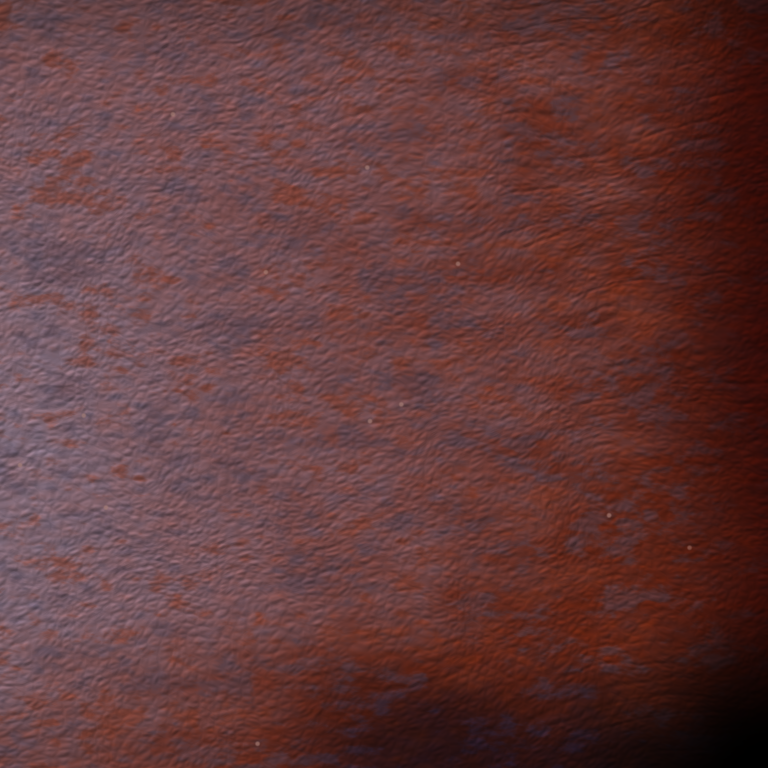
Reproduce this texture procedurally as a three.js fragment shader.

```glsl
varying vec2 vUv;

float hash(vec2 p) {
  return fract(sin(dot(p, vec2(127.1, 311.7))) * 43758.5453);
}

vec2 hash2(vec2 p) {
  return vec2(hash(p), hash(p + 57.3));
}

float noise(vec2 p) {
  vec2 i = floor(p), f = fract(p);
  f = f * f * (3.0 - 2.0 * f);
  return mix(mix(hash(i), hash(i + vec2(1.0, 0.0)), f.x),
             mix(hash(i + vec2(0.0, 1.0)), hash(i + 1.0), f.x), f.y);
}

float fbm(vec2 p) {
  float sum = 0.0, amp = 0.5;
  for (int i = 0; i < 4; i++) {
    sum += amp * noise(p);
    p = mat2(1.6, 1.2, -1.2, 1.6) * p + 7.3;
    amp *= 0.5;
  }
  return sum / 0.9375;
}

// Soft rounded pebbles
float pebbles(vec2 p) {
  vec2 cell = floor(p), f = fract(p);
  float near = 8.0, second = 8.0;
  for (int y = -1; y <= 1; y++) {
    for (int x = -1; x <= 1; x++) {
      vec2 o = vec2(float(x), float(y));
      float d = length(o + hash2(cell + o) - f);
      second = min(second, max(near, d));
      near = min(near, d);
    }
  }
  return smoothstep(0.0, 0.8, second - near);
}

// Leather relief: pebbles, slanted creases and fine grain
float relief(vec2 uv) {
  vec2 warp = vec2(fbm(uv * 5.0), fbm(uv * 5.0 + 31.0)) - 0.5;
  vec2 p = uv + 0.06 * warp;
  p.y -= 0.22 * p.x;
  float h = 0.4 * pebbles(p * vec2(72.0, 118.0));
  float fold = abs(noise(p * vec2(9.0, 42.0) + 3.0) - 0.5);
  float folded = smoothstep(0.42, 0.62, fbm(uv * 3.5 + 12.0));
  h -= 0.4 * folded * (1.0 - smoothstep(0.0, 0.15, fold));
  return h + 0.75 * noise(p * vec2(88.0, 165.0));
}

void main() {
  vec2 uv = vUv;
  float cloud = fbm(uv * vec2(3.0, 4.5) + 4.0) - 0.5;
  float streak = fbm(uv * vec2(13.0, 28.0) + 19.0) - 0.5;
  float fleck = fbm(uv * vec2(44.0, 85.0) + 41.0) - 0.5;
  float tint = noise(uv * vec2(60.0, 95.0) + 63.0) - 0.5;

  // Rust leather fading to mauve, then to a pale sheen on the left
  vec3 rust = vec3(0.345, 0.135, 0.09);
  vec3 mauve = vec3(0.445, 0.295, 0.305);
  vec3 slate = vec3(0.49, 0.42, 0.48);
  float haze = 1.06 - 0.98 * uv.x + 0.5 * cloud + 0.5 * streak;
  haze -= 0.5 * smoothstep(0.3, 0.0, uv.y);
  vec3 color = mix(rust, mauve, smoothstep(0.05, 0.88, haze));
  vec2 fromSheen = (uv - vec2(-0.04, 0.42)) * vec2(3.4, 2.3);
  color = mix(color, slate, 0.8 * exp(-dot(fromSheen, fromSheen)));

  // Worn orange and blue-grey patches
  float stain = 0.8 * streak + 0.8 * fleck;
  color = mix(color, vec3(0.43, 0.18, 0.11), 0.4 * smoothstep(0.04, 0.32, stain));
  color = mix(color, vec3(0.33, 0.25, 0.29), 0.45 * smoothstep(0.04, 0.32, -stain));
  color += vec3(0.05, -0.015, -0.05) * (fleck + 0.5 * tint);

  // Shade along the right edge, the bottom and the lower right corner
  float edge = smoothstep(0.8, 1.06, uv.x + 0.12 * cloud);
  color *= mix(vec3(1.0), vec3(0.5, 0.22, 0.2), edge);
  float floorShade = smoothstep(0.15, -0.02, uv.y + 0.2 * cloud) * smoothstep(0.3, 0.55, uv.x);
  color *= mix(vec3(1.0), vec3(0.45, 0.48, 0.75), floorShade);
  float corner = length((uv - vec2(1.03, -0.02)) * vec2(1.0, 1.3));
  color *= smoothstep(0.06, 0.34, corner + 0.12 * cloud);
  color *= 1.0 - 0.15 * smoothstep(0.9, 1.0, uv.y);

  // Light from the upper left across the relief
  float h = relief(uv);
  float slope = h - relief(uv + vec2(-0.0018, 0.0032));
  color *= 1.02 + 0.3 * clamp(slope, -0.7, 0.8) + 0.08 * (h - 0.45);

  // Sparse bright specks
  vec2 grid = uv * 16.0, id = floor(grid);
  float dist = length(fract(grid) - 0.2 - 0.6 * hash2(id + 9.0));
  float speck = step(0.95, hash(id + 77.0)) * smoothstep(0.07, 0.02, dist);
  color = mix(color, vec3(0.68, 0.52, 0.48), 0.6 * speck * (1.0 - edge));

  gl_FragColor = vec4(clamp(color, 0.0, 1.0), 1.0);
}
```
